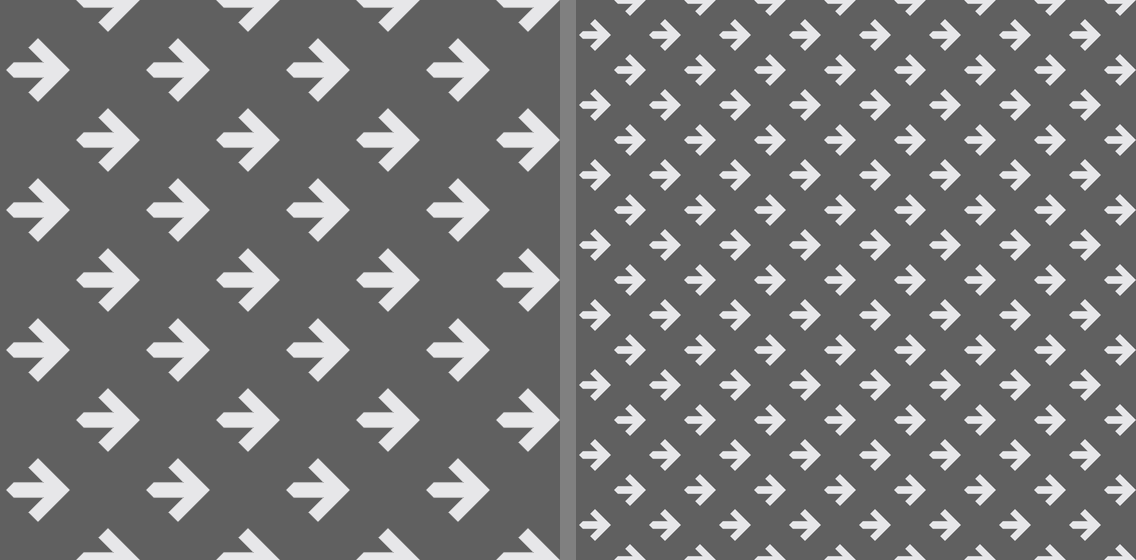
Left: one tile. Right: repeated 2 by 2.
Give the GLSL for this pattern, as a Shadertoy shader.

```glsl
// Signed distance to a right-pointing arrow: a diamond cut down to a chevron and a stem
float arrowDistance(vec2 p) {
    float diamond = (abs(p.x) + abs(p.y) - 0.2276) * 0.7071;
    float chevron = (0.0917 - p.x - abs(p.y)) * 0.7071;
    float stem = abs(p.y) - 0.0547;
    return max(diamond, min(chevron, stem));
}

// Offset from the nearest repeat of a point on the unit lattice
vec2 wrapAround(vec2 p, vec2 center) {
    return fract(p - center + 0.5) - 0.5;
}

void mainImage(out vec4 fragColor, in vec2 fragCoord) {
    const float repeats = 4.0;
    vec2 cell = fragCoord / iResolution.xy * repeats;
    float pixel = repeats / min(iResolution.x, iResolution.y);

    // Two staggered arrows per cell
    float dist = 1.0;
    for (int i = 0; i < 2; i++) {
        vec2 center = vec2(0.2713, 0.5) + 0.5 * float(i);
        dist = min(dist, arrowDistance(wrapAround(cell, center)));
    }

    // Light arrows on a flat grey ground
    float coverage = clamp(0.5 - dist / pixel, 0.0, 1.0);
    vec3 color = mix(vec3(0.377), vec3(0.906, 0.906, 0.914), coverage);
    fragColor = vec4(color, 1.0);
}
```
